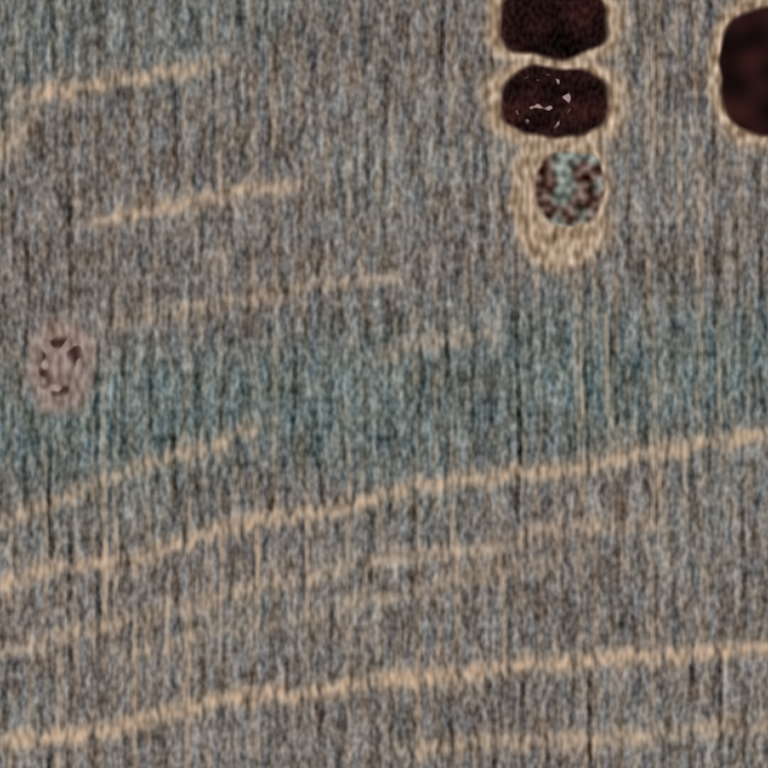
Write a three.js fragment shader that draws this texture.

```glsl
varying vec2 vUv;

float hash(vec2 p) {
  return fract(sin(dot(p, vec2(127.1, 311.7))) * 43758.55);
}

float cornerSlope(vec2 cell, vec2 offset) {
  float angle = 6.2832 * hash(cell);
  return dot(vec2(cos(angle), sin(angle)), offset);
}

// Gradient noise, roughly -0.7 to 0.7
float noise(vec2 p) {
  vec2 i = floor(p), f = fract(p);
  vec2 u = f * f * f * (f * (f * 6.0 - 15.0) + 10.0);
  vec2 e = vec2(1.0, 0.0);
  return mix(mix(cornerSlope(i, f), cornerSlope(i + e.xy, f - e.xy), u.x),
             mix(cornerSlope(i + e.yx, f - e.yx), cornerSlope(i + e.xx, f - e.xx), u.x), u.y);
}

// Thin upright rays, one jittered line per column, fading along their length
float rays(vec2 p, float columns) {
  float x = p.x * columns, column = floor(x);
  float middle = 0.3 + 0.4 * hash(vec2(column, columns));
  float d = abs(fract(x) - middle) / columns;
  float fade = smoothstep(-0.4, 0.35, noise(vec2(column * 3.7, p.y * 5.0)));
  float strength = 0.35 + 0.65 * hash(vec2(column, columns + 7.0));
  return strength * fade * (1.0 - smoothstep(0.001, 0.0055, d));
}

// Pale growth band, gently bowed and limited to a span of x
float band(vec2 p, float start, float slope, float from, float to, float width) {
  float y = start + slope * p.x + 0.014 * sin(4.0 * p.x)
          + 0.014 * noise(vec2(p.x * 9.0, start * 53.0))
          + 0.007 * noise(vec2(p.x * 50.0, start * 91.0));
  float d = (p.y - y) / width;
  float span = smoothstep(from - 0.04, from + 0.04, p.x) * (1.0 - smoothstep(to - 0.04, to + 0.04, p.x));
  return exp(-d * d) * span;
}

// Approximate distance to a rounded pore
float pore(vec2 p, vec2 center, vec2 radii) {
  vec2 q = abs(p - center) / radii;
  return (pow(dot(pow(q, vec2(2.5)), vec2(1.0)), 0.4) - 1.0) * min(radii.x, radii.y);
}

float inside(float d) {
  return 1.0 - smoothstep(-0.004, 0.004, d);
}

void main() {
  vec2 p = vUv;
  vec3 tan_ = vec3(0.74, 0.64, 0.54);

  // Fibre grain at several scales
  float fine = noise(p * vec2(135.0, 62.0));
  float streak = noise(p * vec2(85.0, 13.0) + 20.0);
  float speck = noise(p * vec2(170.0, 120.0) + 40.0);
  float cloud = noise(p * vec2(5.0, 7.0) + 9.0);

  // Grey ground with a blue-green zone
  float tilted = p.y - 0.1 * p.x;
  float teal = exp(-pow((tilted - 0.43) / 0.1, 2.0)) + 0.5 * smoothstep(0.75, 1.0, tilted) * (1.0 - p.x);
  vec3 color = mix(vec3(0.455, 0.43, 0.41), vec3(0.39, 0.425, 0.415), clamp(teal + 0.5 * cloud, 0.0, 1.0));
  color += 0.2 * fine + 0.19 * streak + 0.13 * speck + 0.05 * cloud;
  color += vec3(0.04, 0.0, -0.04) * noise(p * vec2(60.0, 25.0) + 70.0);

  // Rays, strongest at lower left and along the right
  vec2 bent = p + vec2(0.018 * p.y * p.x + 0.006 * noise(p * vec2(4.0, 6.0)), 0.0);
  float rayZone = 0.3 + 0.5 * (1.0 - smoothstep(0.25, 0.5, p.y)) * (1.0 - 0.5 * p.x)
                + 0.4 * smoothstep(0.5, 0.75, p.x) * smoothstep(0.2, 0.5, p.y);
  float rayAmount = max(rays(bent, 19.0), 0.8 * rays(bent, 43.0)) * rayZone;
  color = mix(color, tan_, clamp(rayAmount * (0.85 + 0.9 * fine), 0.0, 1.0));
  color -= 0.13 * rays(bent + 0.37, 31.0);

  // Growth bands
  float bands = 0.85 * band(p, 0.03, 0.14, -1.0, 2.0, 0.013);
  bands += 0.75 * band(p, 0.235, 0.21, -1.0, 2.0, 0.012);
  bands += 0.45 * band(p, 0.15, 0.21, -1.0, 0.85, 0.013);
  bands += 0.35 * band(p, 0.10, 0.22, 0.15, 0.75, 0.012);
  bands += 0.55 * band(p, 0.32, 0.33, -1.0, 0.35, 0.013);
  bands += 0.55 * band(p, -0.06, 0.13, 0.52, 2.0, 0.014);
  bands += 0.75 * band(p, 0.867, 0.12, 0.03, 0.29, 0.012);
  bands += 0.65 * band(p, 0.80, 1.0, -1.0, 0.04, 0.025);
  bands += 0.65 * band(p, 0.685, 0.16, 0.11, 0.4, 0.011);
  bands += 0.4 * band(p, 0.545, 0.165, 0.14, 0.53, 0.012);
  bands += 0.4 * band(p, 0.405, 0.24, 0.48, 0.64, 0.013);
  color = mix(color, tan_ + 0.14 * fine, clamp(bands * (0.9 + 0.9 * streak + 0.6 * fine), 0.0, 1.0));

  // Small healed pore with a pinkish ring and a broken dark edge
  vec2 wobble = p + 0.008 * vec2(noise(p * 28.0), noise(p * 28.0 + 50.0));
  float healed = pore(wobble, vec2(0.08, 0.52), vec2(0.032, 0.046));
  color = mix(color, vec3(0.61, 0.52, 0.48) + 0.2 * fine, 0.75 * (1.0 - smoothstep(0.0, 0.022, healed)));
  float crust = exp(-pow((healed + 0.011) / 0.006, 2.0)) * smoothstep(-0.1, 0.2, noise(p * 55.0));
  color = mix(color, vec3(0.21, 0.13, 0.12), 0.9 * crust);

  // Chain of open pores, its pale wall, and a lone pore at the edge
  float upper = pore(wobble, vec2(0.721, 0.972), vec2(0.07, 0.047));
  float middle = pore(wobble, vec2(0.723, 0.868), vec2(0.071, 0.047));
  float filled = pore(wobble, vec2(0.742, 0.755), vec2(0.044, 0.049));
  float lone = pore(wobble, vec2(1.0, 0.907), vec2(0.063, 0.084));
  float tip = pore(wobble, vec2(0.73, 0.745), vec2(0.05, 0.075));
  float wall = min(min(upper, middle), min(lone, tip));
  vec3 wallColor = vec3(0.69, 0.59, 0.49) + 0.3 * fine + 0.25 * noise(p * 60.0);
  color = mix(color, wallColor, 0.85 * (1.0 - smoothstep(0.006, 0.024, wall)));

  // Dark hollows with red-brown depth and a few wet glints
  float hollow = min(min(upper, middle), lone);
  vec3 depth = vec3(0.13, 0.07, 0.065) + vec3(0.16, 0.08, 0.07) * noise(p * 24.0);
  float glint = smoothstep(0.28, 0.5, noise(p * 75.0)) * inside(middle + 0.012);
  depth += vec3(0.5, 0.48, 0.47) * glint + 0.08 * speck * inside(min(upper, middle));
  color = mix(color, depth, inside(hollow));

  // Debris in the filled pore
  vec3 debris = mix(vec3(0.33, 0.25, 0.22), vec3(0.46, 0.49, 0.46), smoothstep(-0.2, 0.3, noise(p * 32.0 + 5.0)));
  debris += 0.45 * noise(p * 80.0);
  color = mix(color, debris, inside(filled));

  gl_FragColor = vec4(clamp(color, 0.0, 1.0), 1.0);
}
```
